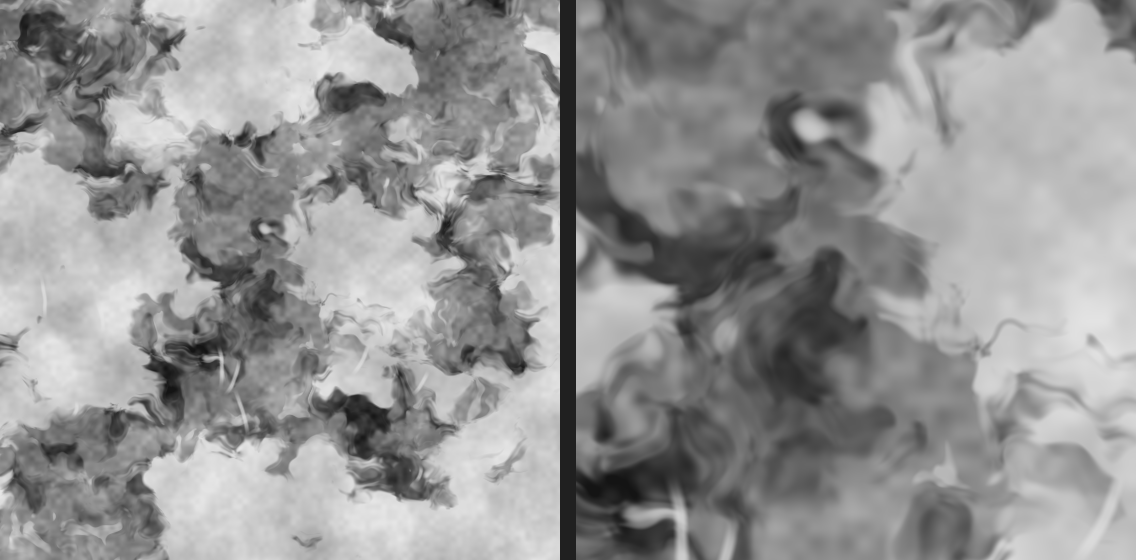
Left: the whole. Right: its middle third, enlarged.
This texture is drawn by a Shadertoy shader. Its source:

```glsl
// Mottled grey stone: pale, cloudy patches broken by ragged mid-grey ones.
// Warped fractal noise splits the patches; finer noise adds dark specks,
// pale chips and soft grain, and a loop scatters a few thin pale veins.

const float PATCH_SCALE = 4.6;    // large patches across the canvas
const float CLOUD_SCALE = 9.0;    // tone drift inside each patch
const float SPECK_SCALE = 17.0;   // dark mineral clusters
const float GRAIN_SCALE = 105.0;  // finest soft grain
const float WARP = 0.05;          // raggedness of the patch outlines
const float PATCH_LEVEL = 0.49;   // higher gives more dark stone
const float PATCH_EDGE = 0.035;   // half width of the patch borders
const float PALE_TONE = 0.805;
const float DARK_TONE = 0.525;
const float PALE_DRIFT = 0.42;
const float DARK_DRIFT = 0.5;
const float SPECK_DEPTH = 0.25;
const float CHIP_LIFT = 0.16;
const float VEIN_TONE = 0.90;
const int VEIN_COUNT = 14;

float hash(vec2 p) {
    return fract(sin(dot(p, vec2(127.1, 311.7))) * 43758.5453);
}

float valueNoise(vec2 p) {
    vec2 cell = floor(p);
    vec2 f = fract(p);
    f = f * f * (3.0 - 2.0 * f);
    float low = mix(hash(cell), hash(cell + vec2(1.0, 0.0)), f.x);
    float high = mix(hash(cell + vec2(0.0, 1.0)), hash(cell + 1.0), f.x);
    return mix(low, high, f.y);
}

// Fractal noise normalised to a mean of one half
float fbm(vec2 p, int octaves) {
    const mat2 turn = mat2(0.8, 0.6, -0.6, 0.8);
    float sum = 0.0, total = 0.0, gain = 1.0;
    for (int i = 0; i < octaves; i++) {
        sum += gain * valueNoise(p);
        total += gain;
        gain *= 0.57;
        p = turn * p * 2.03 + 17.3;
    }
    return sum / total;
}

// Coverage of short, tapered, mostly upright veins
float veins(vec2 p) {
    float cover = 0.0;
    for (int i = 0; i < VEIN_COUNT; i++) {
        float id = float(i);
        vec2 centre = vec2(hash(vec2(id, 3.1)), hash(vec2(id, 7.7)));
        float angle = 1.3 + 1.1 * (hash(vec2(id, 11.3)) - 0.5);
        float halfLength = mix(0.012, 0.05, hash(vec2(id, 19.9)));
        vec2 along = vec2(cos(angle), sin(angle));
        vec2 d = p - centre;
        float t = dot(d, along) / halfLength;
        float bend = 0.004 * t * t;
        float side = abs(dot(d, vec2(-along.y, along.x)) - bend);
        float taper = 1.0 - smoothstep(0.3, 1.0, abs(t));
        cover = max(cover, taper * (1.0 - smoothstep(0.001, 0.0055, side)));
    }
    return cover;
}

void mainImage(out vec4 fragColor, in vec2 fragCoord) {
    vec2 uv = fragCoord / iResolution.y;

    // Patch outlines, slightly wider than tall
    vec2 shift = vec2(fbm(uv * 13.0 + 5.2, 3), fbm(uv * 13.0 + 41.7, 3)) - 0.5;
    vec2 p = uv + WARP * 2.0 * shift;
    float field = fbm(p * vec2(0.9, 1.1) * PATCH_SCALE + 8.4, 6);
    float dark = 1.0 - smoothstep(PATCH_LEVEL - PATCH_EDGE,
                                  PATCH_LEVEL + PATCH_EDGE, field);

    // Cloudy tone within the two kinds of stone
    float cloud = fbm(uv * CLOUD_SCALE + 63.0, 4) - 0.5;
    float pale = min(PALE_TONE + PALE_DRIFT * cloud, 0.875);
    float deep = DARK_TONE + DARK_DRIFT * cloud;

    // Dark specks gather near the borders, pale chips lie deeper in
    float rim = 1.0 - smoothstep(0.02, 0.13, abs(field - PATCH_LEVEL + 0.04));
    float speck = smoothstep(0.47, 0.68, fbm(p * SPECK_SCALE + 29.0, 4));
    float chip = smoothstep(0.60, 0.74, fbm(p * 26.0 + 83.0, 3));
    deep -= SPECK_DEPTH * speck * mix(0.55, 1.15, rim);
    deep += CHIP_LIFT * chip;
    float tone = mix(pale, deep, dark);

    // Soft grain, stronger in the dark stone
    float grain = valueNoise(uv * GRAIN_SCALE)
                + 0.6 * valueNoise(uv * GRAIN_SCALE * 0.53 + 31.0) - 0.8;
    tone += grain * mix(0.045, 0.12, dark);

    tone = mix(tone, VEIN_TONE, 0.65 * veins(uv + 0.012 * shift));
    fragColor = vec4(vec3(clamp(tone, 0.08, 0.95)), 1.0);
}
```
